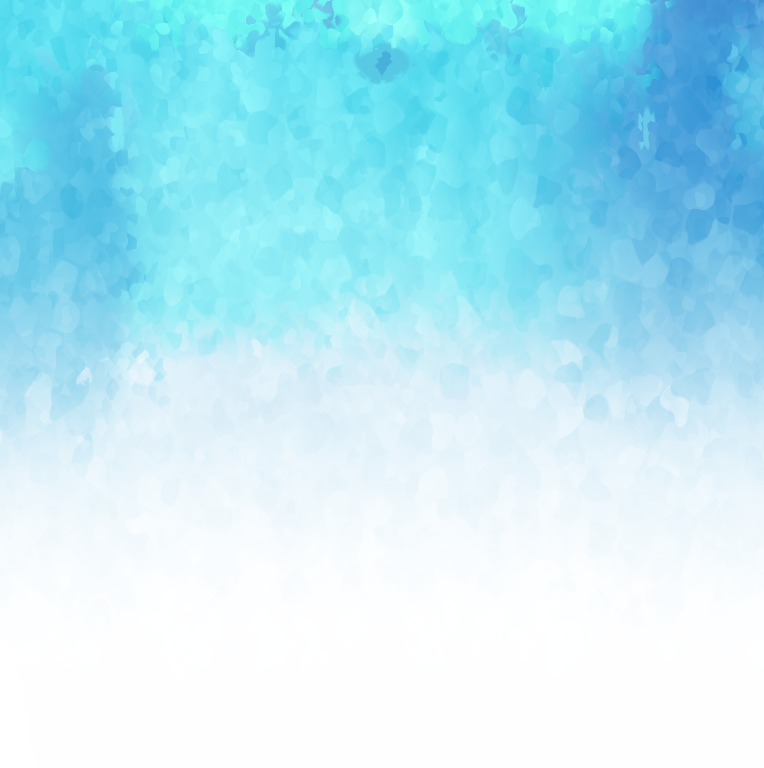
This background is drawn by a Shadertoy shader. Its source:

```glsl
// Watercolour wash: turquoise and blue pigment at the top, fading to white paper.
// Smooth colour fields are sampled at positions shifted by soft Voronoi patches,
// so every gradient and blot breaks up into small overlapping paint marks.
#define COARSE_CELLS vec2(30.0, 23.0)
#define FINE_CELLS vec2(64.0, 50.0)
#define COARSE_SHIFT 0.026
#define FINE_SHIFT 0.016
#define EDGE_SHARPNESS 70.0
#define TONE_AMOUNT 0.075
#define STREAK_AMOUNT 0.10

const vec3 AQUA   = vec3(0.36, 0.87, 0.94);
const vec3 LIGHT  = vec3(0.57, 0.93, 0.965);
const vec3 GLOW   = vec3(0.44, 0.96, 0.95);
const vec3 AZURE  = vec3(0.34, 0.76, 0.90);
const vec3 DEEP   = vec3(0.29, 0.63, 0.86);
const vec3 SKY    = vec3(0.42, 0.75, 0.90);
const vec3 PALE   = vec3(0.855, 0.935, 0.975);
const vec3 PAPER  = vec3(0.995, 0.998, 1.0);

vec2 hash2(vec2 p) {
    vec3 q = fract(p.xyx * vec3(0.1031, 0.1030, 0.0973));
    q += dot(q, q.yzx + 33.33);
    return fract((q.xx + q.yz) * q.zy);
}

float gradDot(vec2 cell, vec2 f, vec2 corner) {
    return dot(hash2(cell + corner) * 2.0 - 1.0, f - corner);
}

float gradientNoise(vec2 p) {
    vec2 i = floor(p), f = fract(p);
    vec2 w = f * f * f * (f * (f * 6.0 - 15.0) + 10.0);
    float low = mix(gradDot(i, f, vec2(0, 0)), gradDot(i, f, vec2(1, 0)), w.x);
    float high = mix(gradDot(i, f, vec2(0, 1)), gradDot(i, f, vec2(1, 1)), w.x);
    return mix(low, high, w.y);
}

// Random pair per cell, blended softly over the cell borders; range -1 to 1
vec2 paintPatch(vec2 p) {
    p += 0.55 * vec2(gradientNoise(p * 1.3), gradientNoise(p * 1.3 + 41.0));
    vec2 cell = floor(p), sum = vec2(0.0);
    float total = 1e-9;
    for (int y = -1; y <= 1; y++)
    for (int x = -1; x <= 1; x++) {
        vec2 id = cell + vec2(x, y);
        vec2 away = id + hash2(id) - p;
        float weight = exp(-EDGE_SHARPNESS * dot(away, away));
        sum += weight * (hash2(id + 71.0) * 2.0 - 1.0);
        total += weight;
    }
    return sum / total;
}

float blot(vec2 p, vec2 centre, vec2 radius, float soft) {
    return 1.0 - smoothstep(1.0 - soft, 1.0 + soft, length((p - centre) / radius));
}

// p.x runs rightward, p.y runs down from the top edge
vec3 wash(vec2 p) {
    float x = p.x, t = p.y;
    float m = abs(x - 0.5);

    // Turquoise body, lighter towards the middle of the sheet
    vec3 col = mix(AQUA, LIGHT, smoothstep(0.08, 0.34, t) * (1.0 - 0.5 * smoothstep(0.5, 0.75, x)));
    col = mix(col, LIGHT, 0.55 * blot(p, vec2(0.28, 0.27), vec2(0.13, 0.2), 0.8));

    // Blue columns on both sides
    float left = smoothstep(0.02, 0.07, x + 0.2 * smoothstep(0.2, 0.36, t)) * (1.0 - smoothstep(0.14, 0.20, x));
    left *= smoothstep(0.08, 0.14, t);
    col = mix(col, AZURE, 0.95 * left);
    float right = smoothstep(0.60, 0.90, x);
    vec3 blue = mix(DEEP, SKY, smoothstep(0.16, 0.38, t));
    col = mix(col, blue, right * smoothstep(0.02, 0.17, t + 0.3 * smoothstep(0.83, 0.90, x)));
    col = mix(col, AQUA, 0.45 * blot(p, vec2(0.99, 0.13), vec2(0.035, 0.07), 0.5));

    // Bright band along the top, and its darker blots
    float top = 1.0 - smoothstep(0.03, 0.055, t + 0.035 * smoothstep(0.25, 0.4, m));
    col = mix(col, GLOW, top * smoothstep(0.10, 0.15, x) * (1.0 - smoothstep(0.84, 0.88, x)));
    col = mix(col, vec3(0.56, 0.97, 0.96), 0.8 * blot(p, vec2(0.5, 0.01), vec2(0.04, 0.05), 0.3));
    col = mix(col, AZURE, 0.65 * blot(vec2(m, t), vec2(0.155, 0.045), vec2(0.034, 0.018), 0.2));
    col = mix(col, vec3(0.47, 0.76, 0.91), 0.8 * blot(p, vec2(0.42, 0.0), vec2(0.02, 0.011), 0.2));
    col = mix(col, vec3(0.27, 0.57, 0.83), 0.75 * blot(p, vec2(0.95, 0.0), vec2(0.075, 0.035), 0.3));

    // Fade through pale blue to the bare paper
    float side = max(smoothstep(0.62, 0.90, x), 1.0 - smoothstep(0.10, 0.22, x));
    float crisp = blot(p, vec2(0.28, 0.44), vec2(0.16, 0.2), 0.7);
    float start = mix(mix(0.32, 0.38, crisp), 0.25, side);
    float end = mix(mix(0.51, 0.49, crisp), 0.66, side);
    col = mix(col, PALE, smoothstep(start, end, t));
    return mix(col, PAPER, smoothstep(0.43, 0.82 + 0.04 * side, t));
}

void mainImage(out vec4 fragColor, in vec2 fragCoord) {
    vec2 uv = fragCoord / iResolution.xy;
    vec2 p = vec2(uv.x, 1.0 - uv.y);
    vec2 coarse = paintPatch(p * COARSE_CELLS);
    vec2 fine = paintPatch(p * FINE_CELLS + 19.0);
    vec2 painted = p + COARSE_SHIFT * coarse * vec2(0.6, 1.0) + FINE_SHIFT * fine;
    vec3 col = wash(painted);

    // Patch tones and vertical streaks, fading out with the pigment
    float pigment = 1.0 - smoothstep(0.12, 0.72, p.y);
    float tone = TONE_AMOUNT * (0.5 * coarse.y + 0.45 * fine.x);
    tone += STREAK_AMOUNT * gradientNoise(painted * vec2(22.0, 5.0));
    col += tone * (0.12 * (1.0 - smoothstep(0.5, 0.9, p.y)) + pigment) * vec3(1.0, 0.55, 0.28);

    // Centre mark, pale drips and bare corner
    vec2 q = p + 0.006 * fine;
    vec2 m = vec2(abs(q.x - 0.5), q.y);
    col = mix(col, vec3(0.34, 0.78, 0.89), 0.9 * blot(m, vec2(0.0, 0.083), vec2(0.036, 0.022), 0.12));
    float chevron = m.x + abs(m.y - 0.085 + 0.5 * min(m.x, 0.008));
    col = mix(col, vec3(0.27, 0.66, 0.85), 0.8 * (1.0 - smoothstep(0.012, 0.016, chevron)));
    float drip = blot(vec2(abs(q.x - 0.502), q.y), vec2(0.345, 0.168), vec2(0.006, 0.028), 0.25);
    col = mix(col, vec3(0.50, 0.92, 0.96), drip * mix(0.85, 0.5, step(0.5, p.x)));
    col = mix(col, PALE, 0.7 * blot(q, vec2(0.112, 0.492), vec2(0.009, 0.010), 0.25));
    float spill = 0.012 + 0.20 * (q.y - 0.83);
    col = mix(col, vec3(1.0), smoothstep(0.82, 0.85, q.y) * (1.0 - smoothstep(-0.004, 0.004, q.x - spill)));
    fragColor = vec4(clamp(col, 0.0, 1.0), 1.0);
}
```
